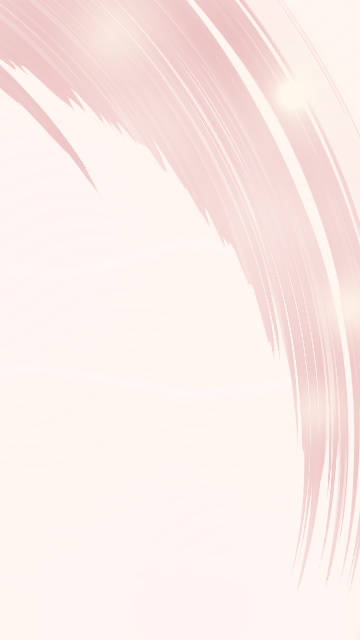
Give the GLSL for this background, as a WebGL 2 fragment shader.

```glsl
#version 300 es
precision highp float;
// A dry rose brush stroke sweeping in an arc over a cream ground.
// The stroke lives in spiral coordinates (across, along); noise stretched along
// the arc makes bristles and frayed ends, and soft blobs tint and light it.
uniform vec2 u_resolution;
out vec4 outColor;

#define ARC_CENTER vec2(-0.4544, 0.1667)
#define SPIRAL 0.15625
#define BRISTLES 165.0
#define OUTER_EDGE 1.055
#define GAP_LINE 0.991
#define CREAM vec3(1.0, 0.963, 0.945)
#define BLUSH vec3(1.0, 0.958, 0.952)
#define PALE vec3(0.975, 0.895, 0.88)
#define ROSE vec3(0.918, 0.75, 0.752)
#define GLOW vec3(1.0, 0.97, 0.92)

float hash(vec2 p) {
  vec3 q = fract(vec3(p.xyx) * 0.1031);
  q += dot(q, q.yzx + 33.33);
  return fract((q.x + q.y) * q.z);
}

float noise(vec2 p) {
  vec2 i = floor(p), f = fract(p);
  f = f * f * (3.0 - 2.0 * f);
  return mix(mix(hash(i), hash(i + vec2(1, 0)), f.x),
             mix(hash(i + vec2(0, 1)), hash(i + vec2(1, 1)), f.x), f.y);
}

float blob(vec2 p, vec2 c, float r) {
  vec2 d = (p - c) / r;
  return exp(-dot(d, d));
}

// Antialiased test for v > 0
float above(float v) {
  return clamp(v / max(fwidth(v), 1e-5) + 0.5, 0.0, 1.0);
}

// Soft bump that is 1 on the line v = 0
float ridge(float v, float width) {
  return exp(-v * v / (width * width));
}

// Angle at which the paint runs out, for each place across the brush
float strokeEnd(float s) {
  float e = 0.74 + 0.29 * smoothstep(0.699, 0.704, s);
  e -= 0.18 * smoothstep(0.708, 0.75, s);
  e -= 0.14 * smoothstep(0.765, 0.80, s);
  e -= 0.15 * smoothstep(0.81, 0.83, s);
  e -= 0.26 * smoothstep(0.83, 0.90, s);
  return e - 0.26 * smoothstep(0.90, 0.93, s);
}

// Cream ground with faint woven waves
vec3 ground(vec2 p) {
  float wash = blob(p, vec2(0.02, 0.62), 0.2) + blob(p, vec2(0.3, 0.05), 0.22);
  vec3 c = mix(CREAM, BLUSH, clamp(wash, 0.0, 1.0));
  float upper = p.y - 0.595 + 0.025 * sin(p.x * 14.0 + 0.4);
  float middle = p.y - 0.405 - 0.018 * cos(p.x * 11.0 - 0.4);
  float lower = p.y - 0.11 + 0.02 * cos(p.x * 13.0);
  float waves = ridge(upper, 0.011) + ridge(middle, 0.009) + 0.5 * ridge(lower, 0.01);
  float weave = sin(230.0 * (p.y + 0.07 * sin(p.x * 9.0 + p.y * 5.0)) + 40.0 * p.x);
  c = mix(c, vec3(1.0, 0.976, 0.972), clamp(waves, 0.0, 1.0) * 0.6);
  return c + 0.0025 * weave * smoothstep(0.05, 0.3, p.y);
}

void main() {
  vec2 p = gl_FragCoord.xy / u_resolution.y;
  vec2 d = p - ARC_CENTER;
  float a = atan(d.y, d.x);
  float s = length(d) - SPIRAL * a;

  // Bristles run along the arc
  float coarse = noise(vec2(s * BRISTLES, a * 2.5));
  float fine = noise(vec2(s * BRISTLES * 2.1 + 17.0, a * 3.0));
  float bristle = mix(coarse, fine, 0.4);

  // Stroke outline: frayed end, ragged sides and the long open gap
  float fray = mix(0.14, 0.55, smoothstep(0.85, 0.94, s));
  float paint = above(a - strokeEnd(s) - (bristle - 0.5) * fray);
  paint *= above(s - 0.677 - 0.06 * (1.0 - a) + (bristle - 0.5) * 0.008);
  paint *= above(OUTER_EDGE - s + (bristle - 0.5) * 0.035);
  float opening = 0.0035 + 0.006 * smoothstep(0.9, 0.6, a) * smoothstep(0.3, 0.55, a);
  opening += 0.010 * (bristle - 0.45) * smoothstep(0.55, 0.35, a);
  paint *= 1.0 - above(opening - abs(s - GAP_LINE));

  // Pale hairlines where the brush ran dry
  float dry = ridge(s - 0.91, 0.045) + 0.8 * ridge(s - 1.045, 0.02);
  dry += 0.5 * ridge(s - 0.79, 0.05) + 0.7 * smoothstep(0.45, 0.15, a);
  float hair = smoothstep(0.60, 0.78, fine) * clamp(dry, 0.0, 1.0);

  // Rose tint pooled along the stroke
  float tone = 0.36 + 0.3 * (noise(p * 7.0 + 3.0) - 0.5) + 0.28 * (bristle - 0.5);
  tone += 0.5 * blob(p, vec2(0.35, 0.91), 0.12) + 0.4 * blob(p, vec2(0.07, 0.96), 0.13);
  tone += 0.4 * blob(p, vec2(0.50, 0.44), 0.09) + 0.4 * blob(p, vec2(0.54, 0.27), 0.08);
  tone += 0.3 * blob(p, vec2(0.10, 0.76), 0.07) + 0.25 * blob(p, vec2(0.49, 0.73), 0.07);
  tone -= 0.25 * blob(p, vec2(0.43, 0.66), 0.08) + 0.25 * blob(p, vec2(0.24, 0.81), 0.08);
  vec3 stroke = mix(PALE, ROSE, clamp(tone, 0.0, 1.0));
  stroke = mix(stroke, CREAM, hair * 0.7);

  // Thin outer veil with a few fine threads
  vec3 color = ground(p);
  float veil = smoothstep(1.04, 1.06, s) * smoothstep(1.125, 1.09, s);
  float thread = smoothstep(0.72, 0.86, fine) * smoothstep(0.9, 0.6, a);
  color = mix(color, PALE, veil * 0.35);
  color = mix(color, ROSE, veil * thread * 0.5);
  color = mix(color, stroke, paint);

  // Warm lights
  float light = 0.95 * blob(p, vec2(0.458, 0.852), 0.027);
  light += 0.45 * blob(p, vec2(0.458, 0.85), 0.075) + 0.6 * blob(p, vec2(0.176, 0.945), 0.06);
  light += 0.8 * blob(p, vec2(0.545, 0.52), 0.05) + 0.55 * blob(p, vec2(0.495, 0.36), 0.04);
  color = mix(color, GLOW, clamp(light, 0.0, 1.0));
  outColor = vec4(color, 1.0);
}
```
